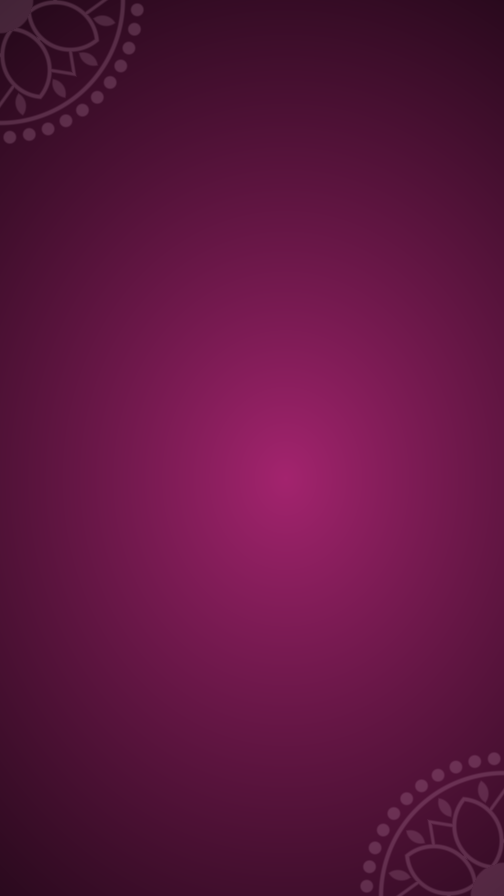
This background is drawn by a Shadertoy shader. Its source:

```glsl
// Magenta glow on a dark plum backdrop with pale mandalas in two opposite corners.

const float TAU = 6.2831853;
const vec3 LACE_COLOR = vec3(0.80, 0.60, 0.72);

// Soft coverage of a signed distance.
float fill(float dist, float soft) {
    return 1.0 - smoothstep(-soft, soft, dist);
}

float stroke(float dist, float halfWidth, float soft) {
    return fill(abs(dist) - halfWidth, soft);
}

// Fold the plane into equal sectors; x then runs along the sector axis.
vec2 foldSectors(vec2 p, float count, float phase) {
    float sector = TAU / count;
    float angle = mod(atan(p.y, p.x) - phase * sector + 0.5 * sector, sector) - 0.5 * sector;
    return length(p) * vec2(cos(angle), sin(angle));
}

// Pointed leaf along x, made from two overlapping circles.
float leaf(vec2 p, float halfLength, float halfWidth) {
    float offset = (halfLength * halfLength - halfWidth * halfWidth) / (2.0 * halfWidth);
    return length(vec2(p.x, abs(p.y) + offset)) - offset - halfWidth;
}

float rhombus(vec2 p, vec2 halfSize) {
    p = abs(p);
    return (dot(p, halfSize.yx) - halfSize.x * halfSize.y) / length(halfSize);
}

// Coverage of a mandala centred on the origin.
float mandala(vec2 p, float soft) {
    float radius = length(p);
    vec2 petal = foldSectors(p, 8.0, 0.5);
    vec2 diamond = foldSectors(p, 8.0, 0.0);
    vec2 seed = foldSectors(p, 16.0, 0.5);
    vec2 bead = foldSectors(p, 44.0, 0.5);

    // Petals overlap the diamonds behind them.
    float petalDist = leaf(petal - vec2(0.135, 0.0), 0.073, 0.044);
    float lace = stroke(rhombus(diamond - vec2(0.158, 0.0), vec2(0.050, 0.036)), 0.0032, soft);
    lace *= 1.0 - fill(petalDist, soft);
    lace = max(lace, stroke(petalDist, 0.0040, soft));

    // Solid hub, seeds, rim and outer beads.
    lace = max(lace * step(0.065, radius), 0.85 * fill(radius - 0.066, soft));
    lace = max(lace, 0.85 * fill(leaf(seed - vec2(0.211, 0.0), 0.022, 0.010), soft));
    lace = max(lace, stroke(radius - 0.244, 0.0042, soft));
    return max(lace, fill(length(bead - vec2(0.273, 0.0)) - 0.0125, soft));
}

// Radial glow that falls off along a slightly tall ellipse.
vec3 glow(vec2 p, vec2 center) {
    float d = length((p - center) * vec2(1.0, 1.0 / 1.2));
    float red = max(0.64 - 0.63 * d + 0.11 * d * d, 0.13);
    return vec3(red, 0.215 * red + 0.002, 0.665 * red + 0.006);
}

void mainImage(out vec4 fragColor, in vec2 fragCoord) {
    // Canvas width is one unit.
    vec2 p = fragCoord / iResolution.x;
    float height = iResolution.y / iResolution.x;
    float soft = max(0.0025, 0.75 / iResolution.x);

    vec3 color = glow(p, vec2(0.567, 0.466 * height));

    // Ornaments at the upper left and lower right.
    float lace = max(mandala(p - vec2(0.0, height), soft), mandala(p - vec2(1.0, 0.0), soft));
    color = mix(color, LACE_COLOR, 0.23 * lace);

    fragColor = vec4(color, 1.0);
}
```
